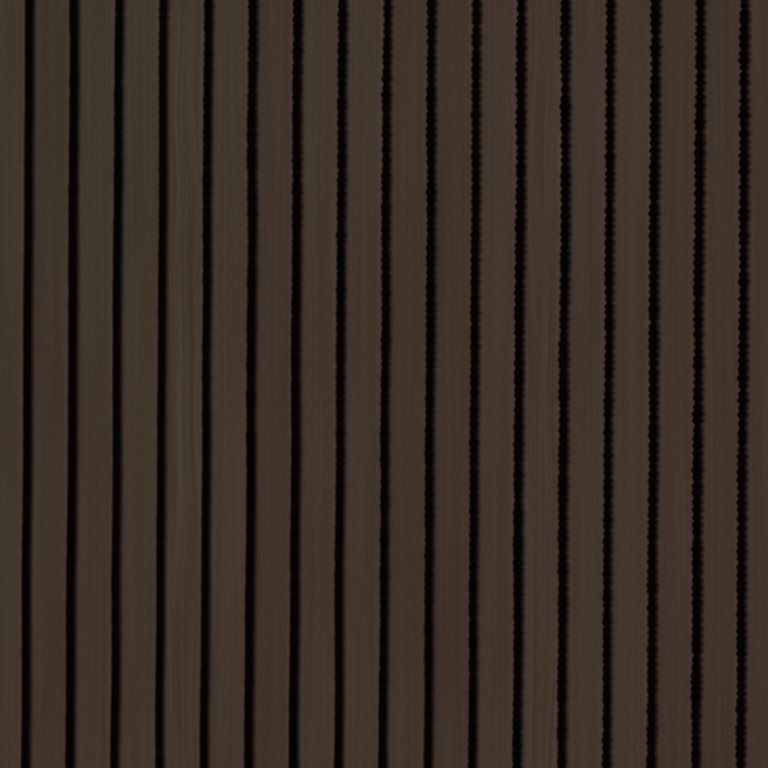
This texture is drawn by a Shadertoy shader. Its source:

```glsl
// Dark brown vertical wood slats separated by narrow, slightly slanted black grooves.

float hash(vec2 p) {
    p = fract(p * vec2(0.1031, 0.1137));
    p += dot(p, p.yx + 33.33);
    return fract((p.x + p.y) * p.x * 17.0);
}

vec2 gradient(vec2 cell) {
    float angle = 6.2832 * hash(cell + 40.0);
    return vec2(cos(angle), sin(angle));
}

// Gradient noise, roughly -0.7 to 0.7
float noise(vec2 p) {
    vec2 i = floor(p), f = p - i;
    vec2 w = f * f * f * (f * (f * 6.0 - 15.0) + 10.0);
    vec2 e = vec2(1.0, 0.0);
    float low = mix(dot(gradient(i), f), dot(gradient(i + e), f - e), w.x);
    float high = mix(dot(gradient(i + e.yx), f - e.yx), dot(gradient(i + 1.0), f - 1.0), w.x);
    return mix(low, high, w.y);
}

// Wood face: long fibres, fine speckle and a tint for each slat
vec3 woodFace(vec2 uv, float slat) {
    float figured = 1.0 - step(0.5, abs(mod(slat, 8.0) - 3.0));
    float seed = slat * 7.3;
    float bend = noise(vec2(uv.x * 16.0 + seed, uv.y * 5.0));
    float x = uv.x + bend * mix(0.002, 0.009, figured);
    float fibre = noise(vec2(x * 210.0, uv.y * 4.0 + seed));
    float band = noise(vec2(x * 75.0 + seed, uv.y * 2.0));
    float speckle = noise(uv * vec2(190.0, 85.0));
    float cloud = noise(uv * vec2(5.0, 3.0) + 8.0);

    float tone = 0.4 + 0.35 * (hash(vec2(slat + 20.0, 3.0)) - 0.5);
    tone += fibre * mix(0.4, 0.75, figured) + band * mix(0.3, 0.6, figured);
    tone += speckle * 0.22 + cloud * 0.3 + figured * 0.35;
    vec3 face = mix(vec3(0.238, 0.190, 0.153), vec3(0.276, 0.232, 0.192), tone);
    return face + vec3(0.006, -0.002, -0.003) * (uv.x - uv.y * 0.5);
}

void mainImage(out vec4 fragColor, in vec2 fragCoord) {
    vec2 uv = fragCoord / iResolution.xy;
    float pitch = 0.0582;
    float pixel = 1.0 / (iResolution.x * pitch);

    // Groove coordinate, in slat pitches, with a gentle lean
    float u = (uv.x - 0.0328 - 0.0055 * uv.y) / pitch;
    float groove = floor(u + 0.5);
    float d = u - groove;
    d += 0.025 * noise(vec2(groove * 9.7, uv.y * 6.0));

    // Saw chatter, stronger toward the upper right
    float chatter = smoothstep(0.2, 1.0, uv.x * 0.75 + uv.y * 0.35);
    float teeth = sin(uv.y * 610.0 + groove * 2.1 + 4.0 * noise(vec2(groove, uv.y * 25.0)));
    float rough = noise(vec2(groove * 5.3, uv.y * 70.0));
    float jag = chatter * (0.018 * teeth + 0.035 * rough) + 0.012 * rough;

    // Crisp left wall, softer shadow spreading onto the right slat
    float width = 0.012 * (hash(vec2(groove + 9.0, 5.0)) - 0.5);
    float leftWall = smoothstep(0.052 + width, 0.118 + width + pixel * 0.5, -d + jag);
    float rightWall = smoothstep(0.035 + width, 0.185 + width + pixel * 0.5, d + jag * 0.8);
    float lit = max(leftWall, rightWall);

    vec3 color = woodFace(uv, floor(u));
    // Faint worn edge beside the left wall
    color += 0.016 * exp(-pow((d + 0.145) / 0.035, 2.0)) * (0.6 + rough);
    color = mix(vec3(0.024, 0.016, 0.010), color, lit);
    fragColor = vec4(color, 1.0);
}
```
